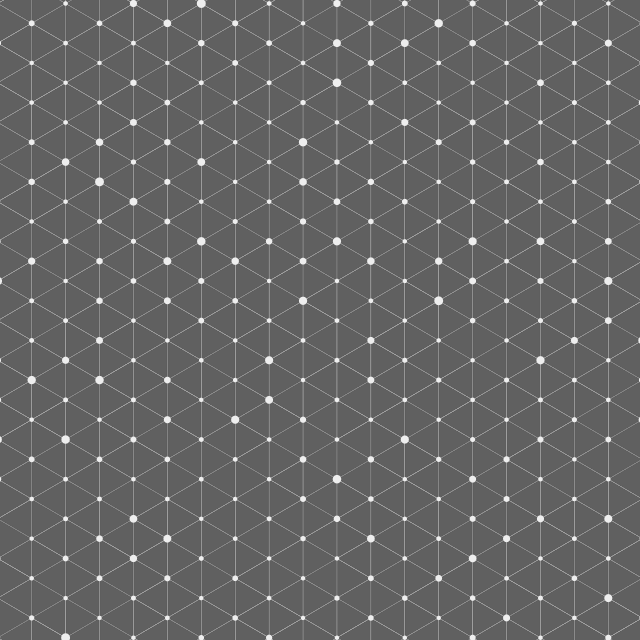
Write a Shadertoy shader that draws this pattern.

```glsl
// A triangular mesh of hairlines on grey, with a pale dot at every node.
// Columns alternate by half a step; dot radius and the strength of each
// line segment vary by hash. Thin lines use exact box-filter coverage.

#define CELL        vec2(0.0530, 0.06194)  // column and row spacing
#define ORIGIN      vec2(0.0495, 0.0345)   // position of node (0, 0)
#define LINE_WIDTH  0.0006
#define HALO_WIDTH  0.0034
#define HALO_DEPTH  0.018
#define DOT_MIN     0.0034
#define DOT_MAX     0.0070
#define DOT_SKEW    2.5                    // higher makes large dots rarer
#define BACKGROUND  vec3(0.378)
#define LIGHT       vec3(0.935)

float hash(vec2 p) {
    return fract(sin(dot(p, vec2(127.1, 311.7))) * 43758.5453);
}

// Share of a pixel covered by a band of the given width at signed distance d
float bandCoverage(float d, float width, float pixel) {
    float upper = clamp((d + 0.5 * width) / pixel + 0.5, 0.0, 1.0);
    float lower = clamp((d - 0.5 * width) / pixel + 0.5, 0.0, 1.0);
    return upper - lower;
}

// Accumulates line (x) and halo (y) coverage for one segment
void addLine(inout vec2 mesh, float d, vec2 segment, float pixel) {
    float strength = mix(0.7, 1.2, hash(segment));
    mesh.x = max(mesh.x, strength * bandCoverage(d, LINE_WIDTH, pixel));
    mesh.y = max(mesh.y, bandCoverage(d, HALO_WIDTH, pixel));
}

void mainImage(out vec4 fragColor, in vec2 fragCoord) {
    float pixel = 1.0 / iResolution.y;
    vec2 p = (fragCoord * pixel - ORIGIN) / CELL;

    // Nearest node; odd columns are raised by half a row
    float column = round(p.x);
    float shift = 0.5 * mod(column, 2.0);
    vec2 node = vec2(column, round(p.y - shift));
    vec2 offset = (p - node - vec2(0.0, shift)) * CELL;

    // Vertical lines
    vec2 mesh = vec2(0.0);
    addLine(mesh, offset.x, vec2(column, floor(p.y - shift)), pixel);

    // Rising and falling diagonals
    float gradient = length(vec2(0.5, 1.0) / CELL);
    for (float side = -1.0; side <= 1.0; side += 2.0) {
        float level = p.y + side * 0.5 * p.x;
        float d = (level - round(level)) / gradient;
        addLine(mesh, d, vec2(floor(p.x), round(level)) + 37.0 * side, pixel);
    }

    // Dots
    float radius = mix(DOT_MIN, DOT_MAX, pow(hash(node + 5.3), DOT_SKEW));
    float dotMask = clamp((radius - length(offset)) / pixel + 0.5, 0.0, 1.0);

    vec3 color = BACKGROUND - HALO_DEPTH * mesh.y;
    color = mix(color, LIGHT, min(mesh.x, 1.0));
    color = mix(color, LIGHT, dotMask);
    fragColor = vec4(color, 1.0);
}
```
